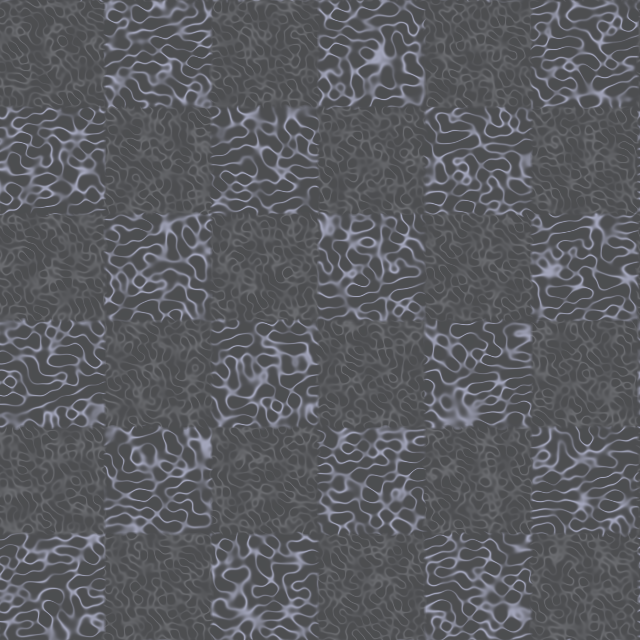
Reproduce this pattern procedurally as a three.js fragment shader.

```glsl
// A six by six checkerboard of slate grey cells: pale, worm-like strands
// alternate with faint fine grain. Both textures are ridges along the zero
// lines of a random field made by layering sine waves in many directions.

varying vec2 vUv;

const float PI = 3.14159;
const float CELLS = 6.0;                      // cells across and down
const vec2 CELL_SHIFT = vec2(0.003, 0.001);   // offset of the grid
const float EDGE_SOFTNESS = 0.0025;           // blur of the cell borders
const float EDGE_WOBBLE = 0.0012;             // raggedness of the cell borders

const int WAVES = 24;                         // sines per random field
const float STRAND_WAVELENGTH = 0.031;
const float STRAND_WIDTH = 0.44;              // in units of field deviation
const float GRAIN_WAVELENGTH = 0.021;
const float GRAIN_WIDTH = 0.6;
const float FADE_WAVELENGTH = 0.055;          // scale of brightness changes
const float FADE_MEAN = 0.74;
const float FADE_DEPTH = 0.2;

const vec3 BASE_COLOR = vec3(0.300, 0.304, 0.315);
const vec3 GRAIN_COLOR = vec3(0.415, 0.420, 0.435);
const vec3 STRAND_COLOR = vec3(0.640, 0.650, 0.735);

float hash(float n) {
  return fract(sin(n * 12.9898) * 43758.55);
}

// Random field of unit variance, layered from sines of similar wavelength.
float waveField(vec2 p, float wavelength, float seed) {
  float sum = 0.0;
  for (int i = 0; i < WAVES; i++) {
    float n = float(i) + seed;
    float angle = 2.0 * PI * hash(n);
    float wavenumber = 2.0 * PI / wavelength * mix(0.65, 1.35, hash(n + 0.37));
    float phase = 2.0 * PI * hash(n + 0.71);
    sum += sin(dot(p, vec2(cos(angle), sin(angle))) * wavenumber + phase);
  }
  return sum * sqrt(2.0 / float(WAVES));
}

// Soft bright line where the field crosses zero.
float ridge(float field, float width) {
  float t = field / width;
  return exp(-t * t);
}

// 1 in the strand cells, 0 in the grain cells, with softened borders.
float checker(vec2 p) {
  vec2 side = sin(p * CELLS * PI) / (CELLS * PI * EDGE_SOFTNESS);
  side = clamp(side, -1.0, 1.0);
  return 0.5 + 0.5 * side.x * side.y;
}

void main() {
  float strandField = waveField(vUv, STRAND_WAVELENGTH, 3.0);
  float grainField = waveField(vUv, GRAIN_WAVELENGTH, 51.0);
  float fadeField = waveField(vUv, FADE_WAVELENGTH, 107.0);

  // Strands and grain, brighter in some places than in others
  float fade = clamp(FADE_MEAN + FADE_DEPTH * fadeField, 0.3, 1.0);
  float strands = ridge(strandField, STRAND_WIDTH) * fade;
  float grain = ridge(grainField, GRAIN_WIDTH) * fade;

  // Cells with slightly ragged borders
  vec2 wobble = EDGE_WOBBLE * vec2(strandField, grainField);
  float strandCell = checker(vUv + CELL_SHIFT + wobble);

  vec3 grainColor = mix(BASE_COLOR, GRAIN_COLOR, grain);
  vec3 strandColor = mix(BASE_COLOR, STRAND_COLOR, strands);
  gl_FragColor = vec4(mix(grainColor, strandColor, strandCell), 1.0);
}
```
